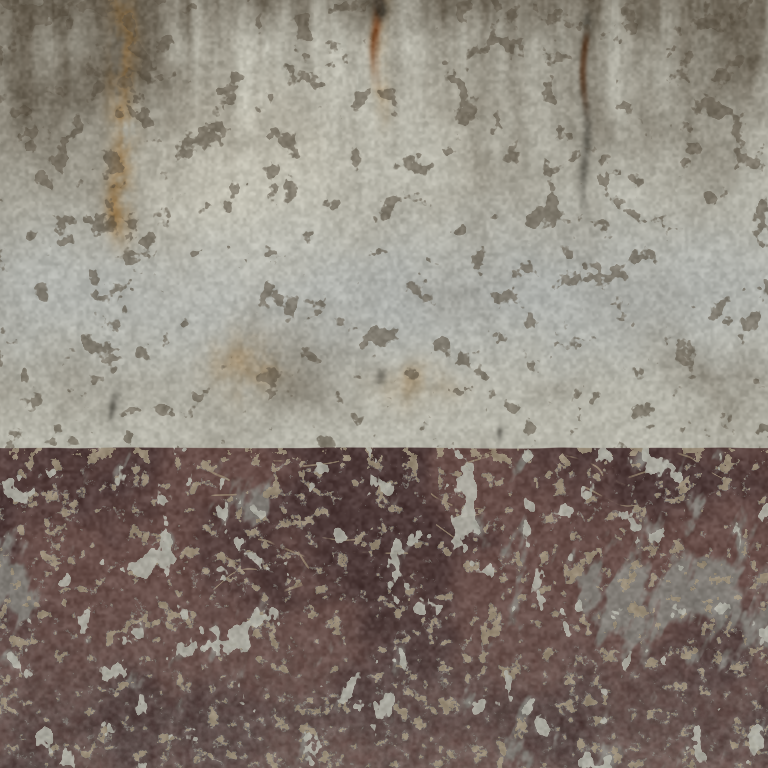
Write a WebGL 1 fragment shader that draws this texture.

```glsl
precision highp float;
uniform vec2 u_resolution;

const float EDGE_Y = 0.4167;
const float CHIP_LEVEL = 0.735;
const float GRAIN = 0.13;
const int SCRATCHES = 26;
const vec3 PLASTER = vec3(0.715, 0.71, 0.665);
const vec3 COOL = vec3(0.68, 0.69, 0.675);
const vec3 PALE = vec3(0.8, 0.79, 0.735);
const vec3 GRIME = vec3(0.37, 0.335, 0.28);
const vec3 SOOT = vec3(0.25, 0.24, 0.21);
const vec3 OCHRE = vec3(0.57, 0.42, 0.22);
const vec3 RUST = vec3(0.44, 0.23, 0.09);
const vec3 MAROON = vec3(0.405, 0.305, 0.285);
const vec3 DARK_MAROON = vec3(0.3, 0.225, 0.22);
const vec3 WORN_GRAY = vec3(0.525, 0.52, 0.495);
const vec3 CHIP = vec3(0.69, 0.69, 0.65);

vec3 hash3(vec2 p) {
  vec3 q = fract(p.xyx * vec3(0.1031, 0.103, 0.0973));
  q += dot(q, q.yxz + 33.33);
  return fract((q.xxy + q.yzz) * q.zyx);
}

// Cellular noise: jittered cell values blended by distance
float cells(vec2 p) {
  vec2 cell = floor(p), f = p - cell;
  float sum = 0.0, total = 0.0;
  for (int j = -1; j <= 1; j++) {
    for (int i = -1; i <= 1; i++) {
      vec2 o = vec2(float(i), float(j));
      vec3 h = hash3(cell + o + 71.0);
      vec2 d = o + 0.25 + 0.5 * h.xy - f;
      float w = max(0.0, 1.0 - dot(d, d) / 1.5625);
      w *= w * w;
      sum += w * h.z;
      total += w;
    }
  }
  return 0.5 + 1.25 * (sum / total - 0.5);
}

float layers(vec2 p) {
  float sum = 0.0, amp = 0.5;
  for (int i = 0; i < 4; i++) {
    sum += amp * cells(p);
    p = mat2(1.6, 1.2, -1.2, 1.6) * p + 17.3;
    amp *= 0.55;
  }
  return sum;
}

// Unrotated octaves keep the stretch direction
float drips(vec2 p) {
  return 0.5 * cells(p) + 0.3 * cells(p * 2.1 + 9.0) + 0.2 * cells(p * 4.6 + 31.0);
}

float blob(vec2 p, float x, float y, float rx, float ry) {
  vec2 d = (p - vec2(x, y)) / vec2(rx, ry);
  return exp(-dot(d, d));
}

float streak(vec2 p, float x, float low, float high, float width) {
  float d = (p.x - x + 0.003 * sin(p.y * 43.0 + x * 50.0)) / width;
  return exp(-d * d) * smoothstep(low, low + 0.08, p.y) * smoothstep(high + 0.03, high, p.y);
}

vec3 plasterWall(vec2 p, vec2 q, float broad) {
  float run = drips(p * vec2(42.0, 5.0));
  float spots = layers(p * 44.0);
  vec3 c = mix(PLASTER, COOL, blob(q, 0.5, 0.62, 0.9, 0.09));
  float pale = blob(q, 0.31, 0.8, 0.15, 0.16) + 0.5 * blob(q, 0.6, 0.83, 0.07, 0.14);
  c = mix(c, PALE, min(pale * (0.3 + broad), 0.8));

  // Broad stains and water runs
  float stain = blob(q, 0.39, 0.5, 0.12, 0.055) + blob(q, 0.03, 0.5, 0.09, 0.06)
    + blob(q, 0.93, 0.49, 0.07, 0.06) + 0.7 * blob(q, 0.73, 0.48, 0.04, 0.04)
    + blob(q, 0.02, 0.92, 0.15, 0.14) + blob(q, 0.17, 0.91, 0.07, 0.13)
    + blob(q, 0.64, 0.85, 0.055, 0.15) + blob(q, 0.94, 0.9, 0.1, 0.14)
    + 0.6 * blob(q, 0.77, 0.82, 0.035, 0.13);
  float grime = stain * (0.1 + 0.8 * broad) + 0.5 * (broad - 0.47)
    + smoothstep(0.68, 1.0, p.y) * max(0.0, run - 0.32)
    + 0.5 * smoothstep(0.93, 1.01, p.y) * (0.5 + run);
  c = mix(c, GRIME, clamp(0.8 * grime, 0.0, 0.85));

  // Ochre runs, rust and soot
  float ochre = streak(p, 0.159, 0.65, 1.0, 0.016) + 0.5 * streak(p, 0.495, 0.81, 1.0, 0.011)
    + 0.45 * blob(q, 0.32, 0.53, 0.04, 0.04) + 0.35 * blob(q, 0.54, 0.5, 0.05, 0.025);
  c = mix(c, OCHRE, clamp(ochre * (run + spots - 0.4), 0.0, 0.75));
  float rust = streak(p, 0.49, 0.87, 1.0, 0.006) + streak(p, 0.762, 0.83, 0.94, 0.004);
  c = mix(c, RUST, 0.85 * rust * smoothstep(0.0, 0.4, run));
  float soot = 0.5 * streak(p, 0.762, 0.7, 0.97, 0.006) + blob(q, 0.488, 0.995, 0.014, 0.018)
    + 0.6 * blob(q, 0.152, 0.475, 0.005, 0.018) + 0.5 * blob(q, 0.49, 0.51, 0.007, 0.013)
    + 0.6 * blob(q, 0.653, 0.423, 0.005, 0.01);
  c = mix(c, SOOT, min(soot, 0.85));
  float pits = smoothstep(0.7, 0.77, spots + 0.11 * clamp(grime, 0.0, 1.0));
  return mix(c, GRIME, 0.6 * pits);
}

float scratchMarks(vec2 p) {
  float marks = 0.0;
  for (int i = 0; i < SCRATCHES; i++) {
    vec3 h = hash3(vec2(float(i) * 3.7, 11.0));
    float angle = mix(-0.85, 0.3, h.z), size = 0.05 * fract(h.z * 9.0);
    vec2 dir = vec2(cos(angle), sin(angle));
    vec2 d = p - vec2(0.22 + 0.7 * h.x, 0.405 - 0.17 * h.y * h.y);
    d -= dir * clamp(dot(d, dir), -size, size);
    marks = max(marks, smoothstep(0.0018, 0.0004, length(d)));
  }
  return marks;
}

vec3 paintedWall(vec2 p, vec2 q, float broad) {
  float flakes = layers(p * vec2(40.0, 32.0) + 23.0);
  float specks = layers(p * 88.0);
  float brushed = drips(vec2(p.x * 48.0 - p.y * 18.0, p.y * 19.0));
  vec3 c = mix(DARK_MAROON, MAROON, smoothstep(0.2, 0.65, broad));
  c = mix(c, DARK_MAROON, 0.6 * blob(q, 0.4, 0.065, 0.7, 0.03));
  c = mix(c, WORN_GRAY, 0.5 * specks * smoothstep(0.3, 0.0, p.y));

  // Paint worn through to gray
  float wear = blob(q, 0.94, 0.23, 0.1, 0.075) + 0.7 * blob(q, 0.8, 0.22, 0.065, 0.06)
    + blob(q, 0.01, 0.24, 0.05, 0.065) + 0.5 * blob(q, 0.33, 0.34, 0.05, 0.06)
    + 0.5 * blob(q, 0.4, 0.155, 0.04, 0.025) + 0.5 * blob(q, 0.66, 0.28, 0.025, 0.1)
    + 0.5 * blob(q, 0.74, 0.02, 0.1, 0.025);
  float worn = smoothstep(0.62, 0.8, 0.42 * wear + 0.55 * brushed + 0.45 * flakes - 0.03);
  worn = max(worn, 0.75 * smoothstep(0.63, 0.71, specks));
  c = mix(c, WORN_GRAY, 0.85 * worn);

  // Bright chips and thin scratches
  float density = blob(p, 0.605, 0.305, 0.014, 0.035) + blob(p, 0.312, 0.173, 0.016, 0.025)
    + blob(p, 0.944, 0.212, 0.03, 0.025) + blob(p, 0.638, 0.262, 0.014, 0.014)
    + blob(p, 0.465, 0.257, 0.014, 0.016) + blob(p, 0.13, 0.31, 0.01, 0.025)
    + blob(p, 0.17, 0.258, 0.016, 0.014) + blob(p, 0.24, 0.112, 0.013, 0.022)
    + streak(p, 0.665, 0.03, 0.23, 0.008);
  float chips = smoothstep(CHIP_LEVEL, CHIP_LEVEL + 0.035, flakes + 0.24 * density);
  float rim = 0.07 * smoothstep(0.03, 0.0, EDGE_Y - p.y);
  float marks = scratchMarks(q) * smoothstep(0.38, 0.6, flakes);
  marks = max(marks, smoothstep(0.7, 0.74, specks + rim));
  return mix(mix(c, mix(OCHRE, CHIP, 0.6), 0.7 * marks), CHIP, 0.9 * chips);
}

void main() {
  vec2 p = gl_FragCoord.xy / u_resolution;
  vec2 warp = vec2(cells(p * 24.0), cells(p * 24.0 + 43.0)) - 0.5;
  vec2 q = p + 0.025 * warp;
  float broad = layers(q * 9.0);
  float above = p.y - EDGE_Y - 0.0015 * warp.y;
  vec3 c = mix(paintedWall(p, q, broad), plasterWall(p, q, broad), smoothstep(-0.001, 0.001, above));
  c += GRAIN * (0.6 * cells(p * 240.0) + 0.4 * cells(p * 110.0) - 0.5);
  gl_FragColor = vec4(clamp(c, 0.0, 1.0), 1.0);
}
```
